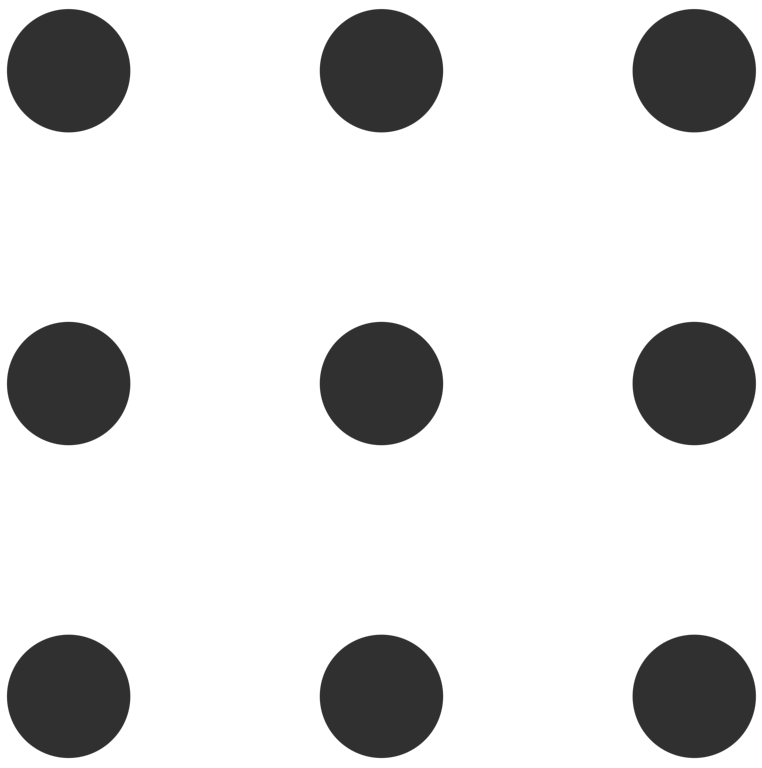
Give the GLSL for this pattern, as a WebGL 1 fragment shader.

```glsl
precision highp float;

uniform vec2 u_resolution;

// Signed distance to the nearest dot of a square grid with a dot at the origin
float dotGrid(vec2 p, float pitch, float radius) {
    vec2 cell = (fract(p / pitch + 0.5) - 0.5) * pitch;
    return length(cell) - radius;
}

void main() {
    // Centred coordinates, with the canvas height as the unit
    vec2 p = (gl_FragCoord.xy - 0.5 * u_resolution) / u_resolution.y;
    float pixel = 1.0 / u_resolution.y;

    // Three dots across and three down
    float d = dotGrid(p - vec2(0.0006, 0.0006), 0.4073, 0.0803);
    float ink = 1.0 - smoothstep(-0.8 * pixel, 0.8 * pixel, d);

    vec3 paper = vec3(1.0);
    vec3 charcoal = vec3(0.19);
    gl_FragColor = vec4(mix(paper, charcoal, ink), 1.0);
}
```
